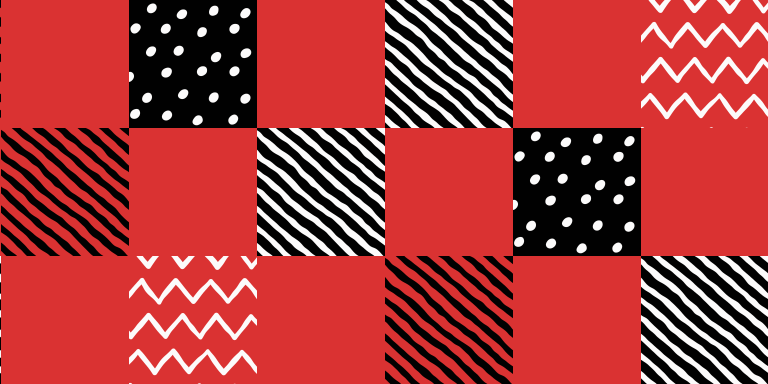
A Shadertoy shader for this pattern:

```glsl
// Patchwork checkerboard of plain red squares alternating with four hand-inked
// motifs: dots, pale stripes, zigzags and dark stripes. Each motif is a distance
// field in unit tile space, roughened by value noise and supersampled.
#define ROWS 3.0
#define BLEED 0.008
#define STRIPE_STEP 0.145
#define STRIPE_SLOPE 0.85
#define ZIGZAG_SIZE vec2(0.27, 0.165)
#define ZIGZAG_STEP 0.275
#define ZIGZAG_HALF_WIDTH 0.019
#define DOT_RADII vec2(0.043, 0.035)
#define RED vec3(0.855, 0.196, 0.196)
#define INK vec3(0.004)
#define PAPER vec3(0.99, 0.985, 0.985)
#define SAMPLES 3

const int DOTS = 0, PALE_STRIPES = 1, ZIGZAG = 2, DARK_STRIPES = 3;

// Motifs per row, top to bottom; the first column starts just off the left edge.
const int MOTIFS[12] = int[12](
    DARK_STRIPES, DOTS, PALE_STRIPES, ZIGZAG,
    DARK_STRIPES, PALE_STRIPES, DOTS, ZIGZAG,
    PALE_STRIPES, ZIGZAG, DARK_STRIPES, PALE_STRIPES);

float hash(vec2 p) {
    vec3 q = fract(p.xyx * 0.1031);
    q += dot(q, q.yzx + 33.33);
    return fract((q.x + q.y) * q.z);
}

// Value noise in -1..1
float noise(vec2 p) {
    vec2 i = floor(p), f = fract(p);
    f = f * f * (3.0 - 2.0 * f);
    float low = mix(hash(i), hash(i + vec2(1, 0)), f.x);
    float high = mix(hash(i + vec2(0, 1)), hash(i + vec2(1, 1)), f.x);
    return 2.0 * mix(low, high, f.y) - 1.0;
}

// Diagonal brush strokes falling to the right; share is the inked fraction.
float stripes(vec2 p, float share) {
    float s = (p.y - STRIPE_SLOPE * p.x - 0.05) / STRIPE_STEP;
    s += 0.13 * noise(p * 4.0 + 7.0) + 0.05 * noise(p * 17.0);
    float halfShare = 0.5 * share + 0.035 * noise(p * 13.0 + 31.0);
    float scale = STRIPE_STEP / length(vec2(1.0, STRIPE_SLOPE));
    return (abs(fract(s + 0.5) - 0.5) - halfShare) * scale;
}

float segment(vec2 p, vec2 a, vec2 b) {
    vec2 d = b - a;
    return length(p - a - d * clamp(dot(p - a, d) / dot(d, d), 0.0, 1.0));
}

// Rows of zigzag, each folded at its peaks onto a single slanted stroke.
float zigzag(vec2 p) {
    p += 0.009 * vec2(noise(p * 7.0), noise(p * 7.0 + 19.0));
    float row = floor(p.y / ZIGZAG_STEP + 0.5);
    float peak = 0.08 + 0.07 * sin(1.5 * row - 1.2);
    float x = abs(fract((p.x - peak) / ZIGZAG_SIZE.x + 0.5) - 0.5) * ZIGZAG_SIZE.x;
    vec2 q = vec2(x, p.y - row * ZIGZAG_STEP);
    float d = segment(q, -vec2(0.0, 0.5) * ZIGZAG_SIZE.y, 0.5 * ZIGZAG_SIZE);
    return d - ZIGZAG_HALF_WIDTH - 0.004 * noise(p * 15.0);
}

// Staggered, jittered oval spots tilted up to the right.
float dots(vec2 p) {
    float d = 1.0;
    for (int row = 0; row < 6; row++) {
        for (int col = 0; col < 4; col++) {
            vec2 id = vec2(col, row);
            vec2 jitter = vec2(hash(id + 3.7), hash(id + 41.2)) - 0.5;
            float start = row % 2 == 0 ? 0.15 : 0.03;
            vec2 center = vec2(start + 0.26 * id.x, (id.y + 0.5) / 6.0);
            vec2 q = p - center - 0.06 * jitter;
            q = vec2(q.x - q.y, q.x + q.y) * 0.7071;
            d = min(d, (length(q / DOT_RADII) - 1.0) * DOT_RADII.y);
        }
    }
    return d + 0.003 * noise(p * 24.0);
}

float cover(float d, float px) {
    return clamp(0.5 - d / px, 0.0, 1.0);
}

// Colour at a position in tiles, with y running downwards.
vec3 patchwork(vec2 pos, float px) {
    ivec2 tile = ivec2(floor(pos));
    if ((tile.x + tile.y) % 2 == 0) return RED;
    vec2 p = fract(pos);
    int column = clamp((tile.x + 1) / 2, 0, 3);
    int motif = MOTIFS[clamp(tile.y, 0, 2) * 4 + column];
    if (motif == DOTS) return mix(INK, PAPER, cover(dots(p), px));
    if (motif == PALE_STRIPES) return mix(INK, PAPER, cover(stripes(p, 0.40), px));
    if (motif == ZIGZAG) return mix(RED, PAPER, cover(zigzag(p), px));
    return mix(RED, INK, cover(stripes(p, 0.45), px));
}

void mainImage(out vec4 fragColor, in vec2 fragCoord) {
    float px = ROWS / iResolution.y;
    vec3 sum = vec3(0.0);
    // Supersampling smooths both the motifs and the tile borders.
    for (int j = 0; j < SAMPLES; j++) {
        for (int i = 0; i < SAMPLES; i++) {
            vec2 offset = (vec2(i, j) + 0.5) / float(SAMPLES) - 0.5;
            vec2 pos = (fragCoord + offset) * px;
            pos = vec2(pos.x - BLEED, ROWS - pos.y);
            sum += patchwork(pos, px / float(SAMPLES));
        }
    }
    fragColor = vec4(sum / float(SAMPLES * SAMPLES), 1.0);
}
```
